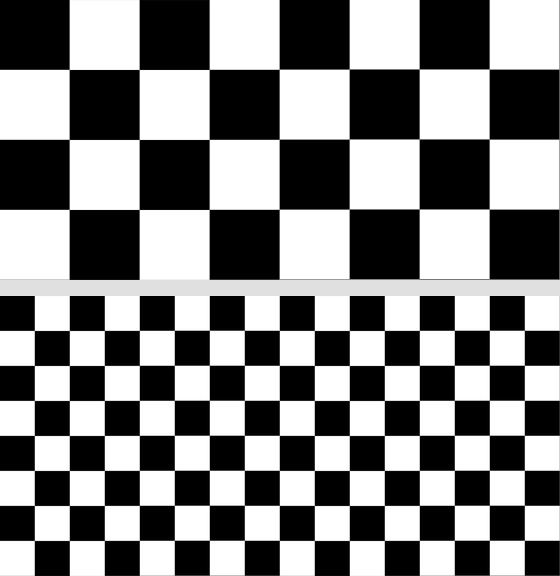
Top, the tile; bottom, the same tile 2 across and 2 down.
Give the GLSL for this pattern, as a WebGL 2 fragment shader.

```glsl
#version 300 es
precision highp float;
// Black and white checkerboard of 8 by 4 squares with crisp, hairline-soft edges.
// Each axis gives a signed square wave; their product picks the colour.
// The grid sits slightly off register, with a tiny row drift that wraps.

uniform vec2 u_resolution;
out vec4 outColor;

const float TAU = 6.2831853;
const vec2 CELLS = vec2(8.0, 4.0);          // squares across and down, both even
const vec3 WHITE = vec3(1.0);
const vec3 BLACK = vec3(0.0);
const float EDGE_HALF_WIDTH = 0.0078;       // softness, in squares
const vec2 GRID_SHIFT = vec2(-0.005, 0.004); // misregistration, in squares
const float ROW_DRIFT = 0.004;              // vertical offset between columns

// Signed distance to the nearest grid line, positive in even squares.
vec2 signedEdgeDistance(vec2 p) {
    return 0.5 - abs(mod(p + 0.5, 2.0) - 1.0);
}

void main() {
    vec2 grid = gl_FragCoord.xy / u_resolution * CELLS - GRID_SHIFT;

    // Nudge the horizontal edges per column; one full period spans the canvas.
    float column = floor(grid.x);
    grid.y += ROW_DRIFT * sin(TAU * (column + 0.5) / CELLS.x);

    // Keep the edge at least one pixel wide on small canvases.
    vec2 halfPixel = 0.5 * CELLS / u_resolution;
    vec2 halfWidth = max(vec2(EDGE_HALF_WIDTH), halfPixel);
    vec2 side = clamp(signedEdgeDistance(grid) / halfWidth, -1.0, 1.0);

    // Equal signs make a white square, opposite signs a black one.
    float whiteAmount = 0.5 + 0.5 * side.x * side.y;
    outColor = vec4(mix(BLACK, WHITE, whiteAmount), 1.0);
}
```
